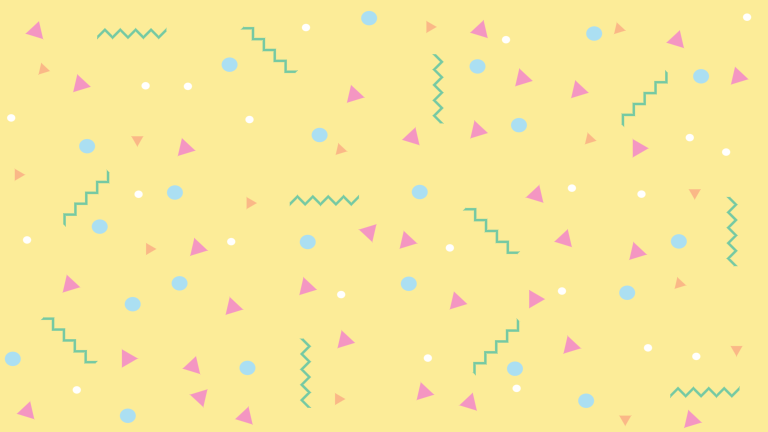
This pattern is drawn by a Shadertoy shader. Its source:

```glsl
// Party confetti: scattered triangles, dots and zigzag squiggles on pale yellow.
#define CONFETTI_CELL vec2(0.127, 0.125)      // one small piece per cell
#define SQUIGGLE_CELL vec2(0.4444, 0.3333)    // one zigzag per cell
#define PINK_RADIUS 0.0245
#define ORANGE_RADIUS 0.0160
#define BLUE_RADIUS 0.0175
#define WHITE_RADIUS 0.0090
#define STROKE 0.0029                         // half width of the zigzag line
#define ZIG 0.0178                            // length of one zig along its axis
#define CLEARANCE 0.037                       // free space around a zigzag
#define SEED 3.7

const float PI = 3.14159265;
const vec3 YELLOW = vec3(0.99, 0.925, 0.595);
const vec3 PINK   = vec3(0.955, 0.59, 0.76);
const vec3 ORANGE = vec3(0.98, 0.72, 0.53);
const vec3 BLUE   = vec3(0.67, 0.875, 0.95);
const vec3 GREEN  = vec3(0.46, 0.79, 0.64);

vec3 hash3(vec2 cell) {
    vec3 q = fract((cell.xyx + SEED) * vec3(0.1031, 0.1030, 0.0973));
    q += dot(q, q.yxz + 33.33);
    return fract((q.xxy + q.yzz) * q.zyx);
}

vec2 rotate(vec2 p, float angle) {
    float c = cos(angle), s = sin(angle);
    return vec2(c * p.x + s * p.y, c * p.y - s * p.x);
}

// Equilateral triangle with one corner pointing along the tilt angle.
float triangleDistance(vec2 p, float radius, float tilt) {
    float angle = mod(atan(p.y, p.x) - tilt, PI * 2.0 / 3.0) - PI / 3.0;
    return length(p) * cos(angle) - radius * 0.5;
}

// Slightly wide dot.
float dotDistance(vec2 p, float radius) {
    return length(p * vec2(0.95, 1.05)) - radius;
}

// Nine zigs at right angles; turned by 45 degrees they become a staircase.
float zigzagDistance(vec2 p) {
    float wave = ZIG * 0.5 - abs(mod(p.x + ZIG * 0.5, ZIG * 2.0) - ZIG);
    return max(abs(p.y - wave) * 0.7071 - STROKE, abs(p.x) - ZIG * 4.5);
}

// Each large cell holds one zigzag, kept whole inside the cell.
float squiggleDistance(vec2 p) {
    vec2 cell = floor(p / SQUIGGLE_CELL);
    float turn = mod(cell.x * 3.0 + cell.y * 2.0 + floor(cell.y * 0.5), 4.0);
    float angle = (turn - 1.0) * PI * 0.25;
    vec2 extent = abs(vec2(cos(angle), sin(angle))) * ZIG * 4.5 + 0.03;
    vec2 room = SQUIGGLE_CELL * 0.5 - extent;
    vec2 centre = (cell + 0.5) * SQUIGGLE_CELL
                + (hash3(cell + 41.0).xy * 2.0 - 1.0) * room * 0.8;
    return zigzagDistance(rotate(p - centre, angle));
}

// Distance and colour of the small piece in the cell around p.
float confettiDistance(vec2 p, out vec3 colour) {
    vec2 cell = floor(p / CONFETTI_CELL);
    vec3 random = hash3(cell);
    float tiltPick = hash3(cell + 17.0).x;
    float kind = fract(cell.x * 0.755 + cell.y * 0.57 + random.z * 0.25);

    float reach = kind < 0.33 ? 0.29 : 0.34;
    vec2 centre = (cell + 0.5 + (random.xy * 2.0 - 1.0) * reach) * CONFETTI_CELL;
    vec2 q = p - centre;
    colour = YELLOW;
    if (squiggleDistance(centre) < CLEARANCE) return 1.0;

    if (kind < 0.33) {
        colour = PINK;
        float tilt = tiltPick < 0.52 ? 107.0 : tiltPick < 0.80 ? 73.0
                   : tiltPick < 0.90 ? 0.0 : -73.0;
        return triangleDistance(q, PINK_RADIUS, radians(tilt));
    }
    if (kind < 0.57) {
        colour = ORANGE;
        float tilt = tiltPick < 0.4 ? 0.0 : tiltPick < 0.6 ? -90.0 : 107.0;
        return triangleDistance(q, ORANGE_RADIUS, radians(tilt));
    }
    if (kind < 0.79) {
        colour = BLUE;
        return dotDistance(q, BLUE_RADIUS);
    }
    colour = vec3(1.0);
    return dotDistance(q, WHITE_RADIUS);
}

void mainImage(out vec4 fragColor, in vec2 fragCoord) {
    vec2 p = fragCoord / iResolution.y;
    float soft = 0.75 / iResolution.y;

    vec3 pieceColour;
    float piece = confettiDistance(p, pieceColour);
    float squiggle = squiggleDistance(p);

    vec3 colour = mix(pieceColour, YELLOW, smoothstep(-soft, soft, piece));
    colour = mix(GREEN, colour, smoothstep(-soft, soft, squiggle));
    fragColor = vec4(colour, 1.0);
}
```
